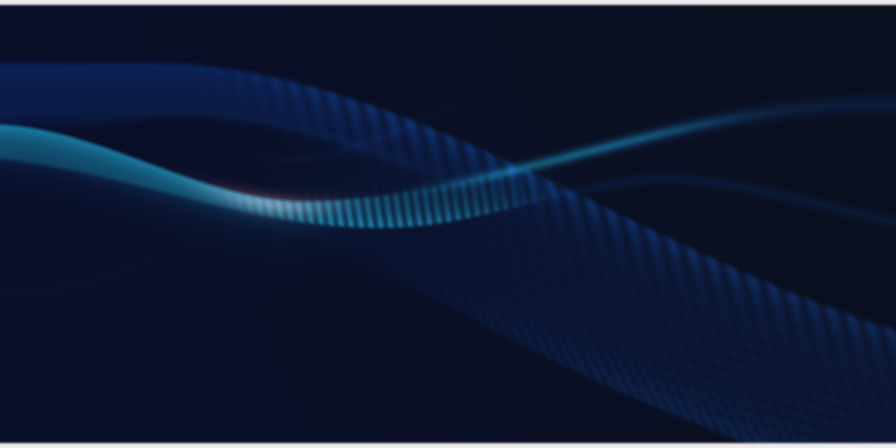
Write a WebGL 2 fragment shader that draws this background.

```glsl
#version 300 es
precision highp float;
// Dark navy backdrop with a beaded blue veil, a glowing teal ribbon and pale bars at top and bottom.
uniform vec2 u_resolution;
out vec4 outColor;

const vec3 NAVY_LEFT  = vec3(0.035, 0.055, 0.160);
const vec3 NAVY_RIGHT = vec3(0.040, 0.060, 0.125);
const vec3 VEIL_BLUE  = vec3(0.012, 0.070, 0.175);
const vec3 EDGE_BLUE  = vec3(0.015, 0.110, 0.230);
const vec3 TEAL       = vec3(0.050, 0.360, 0.400);
const vec3 HIGHLIGHT  = vec3(0.330, 0.200, 0.170);
const vec3 BAR_WHITE  = vec3(0.930);
const float BAR_HEIGHT = 0.0110;
const float BAR_BLUR   = 0.0050;
const float RIB_PITCH  = 0.0110;  // spacing of the ribbon's ribs
const float BEAD_PITCH = 0.0200;  // spacing of the veil's beads
const float TAU = 6.2831853;

float glow(float d, float width) {
    return exp(-d * d / (width * width));
}

// Light that starts at an edge and fades with depth below it.
float trail(float depth, float blur, float reach) {
    return smoothstep(-blur, blur, depth) * exp(-max(depth, 0.0) / reach);
}

// Weight that rises over a..b and falls over c..d.
float window(float x, float a, float b, float c, float d) {
    return smoothstep(a, b, x) * (1.0 - smoothstep(c, d, x));
}

float wave(float phase) {
    return 0.5 + 0.5 * sin(TAU * phase);
}

// Edge curves, each giving a height for a horizontal place.
float ribbonTop(float x) {
    return 0.722 - 0.172 * smoothstep(-0.01, 0.34, x) + 0.216 * smoothstep(0.33, 0.97, x);
}

float ribbonBottom(float x) {
    return 0.653 - 0.161 * smoothstep(-0.06, 0.42, x)
         + 0.112 * smoothstep(0.43, 0.76, x) - 0.14 * smoothstep(0.72, 1.15, x);
}

float veilTop(float x) {
    return 0.858 - 0.66 * smoothstep(0.17, 1.2, x);
}

float veilFold(float x) {
    return 0.715 + 0.034 * smoothstep(0.0, 0.2, x) - 0.34 * smoothstep(0.20, 0.85, x);
}

float veilBottom(float x) {
    return 0.466 - 0.92 * (x - 0.33) + 0.008 * sin(14.0 * (x - 0.33));
}

vec3 veil(vec2 p) {
    float below = veilTop(p.x) - p.y;
    float aboveFold = p.y - veilFold(p.x);
    float aboveBottom = p.y - veilBottom(p.x);
    float bead = wave((p.x + 0.12 * p.y) / BEAD_PITCH);
    float fine = wave((p.x + 0.25 * p.y) / RIB_PITCH);
    float weave = wave((p.y + 0.45 * p.x) / 0.026);
    float beading = smoothstep(0.15, 0.5, p.x);

    // Upper fold on the left, broad wing on the right.
    float fold = smoothstep(-0.01, 0.01, below) * smoothstep(-0.012, 0.03, aboveFold)
               * (1.0 - smoothstep(0.28, 0.62, p.x));
    float wing = smoothstep(-0.008, 0.015, below) * smoothstep(-0.01, 0.03, aboveBottom)
               * smoothstep(0.22, 0.62, p.x);
    float texture1 = mix(1.0, 0.65 + 0.45 * bead, beading);
    float texture2 = 0.55 + 0.30 * fine + 0.35 * weave * smoothstep(0.5, 0.9, p.x);
    vec3 light = VEIL_BLUE * fold * 0.62 * texture1;
    light += VEIL_BLUE * wing * 0.46 * mix(texture2, texture1, exp(-max(below, 0.0) / 0.13));

    // Lit rims.
    light += EDGE_BLUE * trail(below, 0.010, 0.038) * mix(0.42, 0.25 + 0.75 * bead, beading)
           * (1.0 - 0.25 * smoothstep(0.7, 1.0, p.x));
    light += EDGE_BLUE * 0.35 * glow(aboveFold, 0.013) * window(p.x, 0.02, 0.15, 0.35, 0.62);
    light += EDGE_BLUE * 0.60 * trail(aboveBottom, 0.008, 0.035)
           * smoothstep(0.38, 0.75, p.x) * (0.6 + 0.4 * fine);
    return light;
}

vec3 ribbon(vec2 p) {
    float below = ribbonTop(p.x) - p.y;
    float above = p.y - ribbonBottom(p.x);
    float inside = smoothstep(-0.008, 0.008, below) * smoothstep(-0.008, 0.008, above);
    float rib = mix(1.0, 0.45 + 0.75 * wave((p.x + 0.08 * p.y) / RIB_PITCH),
                    smoothstep(0.22, 0.36, p.x));

    vec3 light = TEAL * inside * rib * 0.50 * (1.0 - smoothstep(0.36, 0.64, p.x));
    light += TEAL * trail(below, 0.007, 0.035) * 0.72 * (1.0 - smoothstep(0.26, 0.46, p.x));
    light += TEAL * glow(below, 0.012) * 0.72 * window(p.x, 0.42, 0.60, 0.66, 0.90);
    light += TEAL * trail(above, 0.007, 0.030) * rib * 0.62 * window(p.x, 0.25, 0.42, 0.48, 0.66);
    light += EDGE_BLUE * glow(below, 0.018) * 0.45 * smoothstep(0.5, 0.8, p.x);
    light += EDGE_BLUE * glow(above, 0.012) * 0.35 * smoothstep(0.55, 0.7, p.x);
    light += EDGE_BLUE * trail(-above, 0.008, 0.030) * 0.30 * (1.0 - smoothstep(0.25, 0.5, p.x));
    light += HIGHLIGHT * glow(below - 0.012, 0.022) * glow(p.x - 0.30, 0.065);
    return light;
}

void main() {
    vec2 p = gl_FragCoord.xy / u_resolution;
    vec3 color = mix(NAVY_LEFT, NAVY_RIGHT, smoothstep(0.0, 1.0, p.x + 0.2 * (p.y - 0.5)));
    color += veil(p) + ribbon(p);

    // Faint stray threads.
    float leftThread = p.y - 0.35 - 0.12 * smoothstep(0.03, 0.28, p.x);
    float innerThread = p.y - 0.645 - 0.15 * smoothstep(0.33, 0.58, p.x);
    color += EDGE_BLUE * 0.12 * glow(leftThread, 0.010) * (1.0 - smoothstep(0.12, 0.25, p.x));
    color += EDGE_BLUE * 0.16 * glow(innerThread, 0.010) * window(p.x, 0.25, 0.35, 0.42, 0.58);

    // Pale bars along both long sides.
    float border = min(p.y, 1.0 - p.y);
    float bar = 1.0 - smoothstep(BAR_HEIGHT - BAR_BLUR, BAR_HEIGHT + BAR_BLUR, border);
    outColor = vec4(mix(color, BAR_WHITE, bar), 1.0);
}
```
